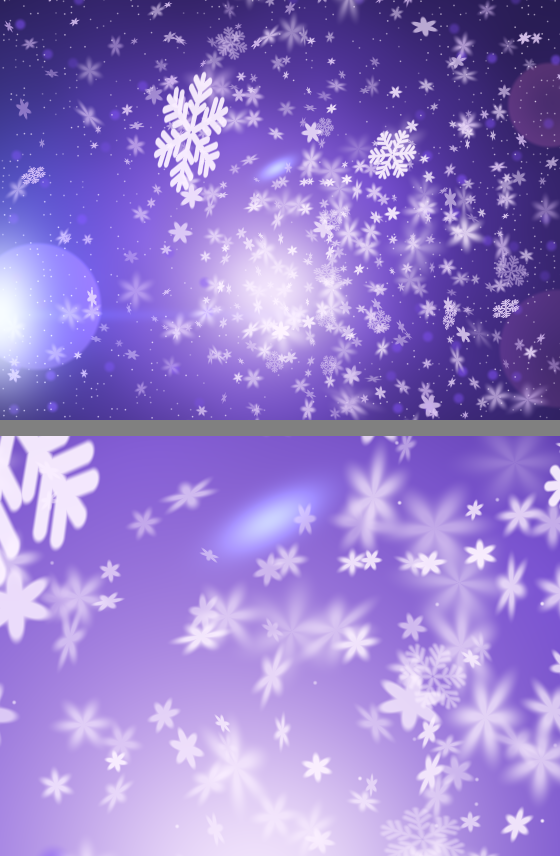
Top: the whole. Bottom: its middle third, enlarged.
Give the GLSL for this background, as a WebGL 1 fragment shader.

```glsl
precision highp float;

uniform vec2 u_resolution;

const vec3 NIGHT = vec3(0.12, 0.09, 0.26);
const vec3 VIOLET = vec3(0.40, 0.25, 0.77);
const vec3 LILAC = vec3(0.74, 0.60, 0.90);
const vec3 ICE = vec3(0.99, 0.95, 1.0);
const vec3 FLARE_BLUE = vec3(0.20, 0.38, 0.72);
const vec3 WARM = vec3(0.32, 0.15, 0.18);
const vec2 GLOW_POS = vec2(0.65, 0.31);
const vec2 FLARE_POS = vec2(0.0, 0.25);
const vec2 SNOW_POS = vec2(0.82, 0.45);
const vec2 SNOW_SPREAD = vec2(0.42, 0.50);
const float TAU = 6.28319;

vec3 hash3(vec2 p) {
  vec3 q = fract(p.xyx * vec3(0.1031, 0.1030, 0.0973));
  q += dot(q, q.yxz + 33.33);
  return fract((q.xxy + q.yzz) * q.zyx);
}

float noise(vec2 p) {
  vec2 i = floor(p), f = fract(p);
  f = f * f * (3.0 - 2.0 * f);
  return mix(mix(hash3(i).x, hash3(i + vec2(1, 0)).x, f.x),
             mix(hash3(i + vec2(0, 1)).x, hash3(i + vec2(1, 1)).x, f.x), f.y);
}

vec2 rotate(vec2 p, float a) {
  return vec2(cos(a) * p.x - sin(a) * p.y, sin(a) * p.x + cos(a) * p.y);
}

// Soft elliptical spot, 1 at its centre
float spot(vec2 p, vec2 radii) {
  p /= radii;
  return exp(-dot(p, p));
}

float segment(vec2 p, vec2 a, vec2 b) {
  vec2 ab = b - a;
  return length(p - a - ab * clamp(dot(p - a, ab) / dot(ab, ab), 0.0, 1.0));
}

// Distance to a six-armed crystal of radius 1: plain star or branched arms
float crystal(vec2 p, bool branched) {
  float r = length(p);
  float a = mod(atan(p.y, p.x + 1e-5) + TAU / 12.0, TAU / 6.0) - TAU / 12.0;
  if (!branched) return 0.6 * (r - 0.68 - 0.22 * cos(6.0 * a));
  vec2 q = r * vec2(cos(a), abs(sin(a)));
  float d = segment(q, vec2(0.08, 0.0), vec2(0.95, 0.0));
  d = min(d, segment(q, vec2(0.32, 0.0), vec2(0.46, 0.20)));
  d = min(d, segment(q, vec2(0.52, 0.0), vec2(0.72, 0.27)));
  d = min(d, segment(q, vec2(0.72, 0.0), vec2(0.88, 0.20)));
  return d - 0.065;
}

float coverage(float d, float blur, float size) {
  float edge = max(blur, 1.0 / (u_resolution.y * size));
  return smoothstep(edge, -edge, d);
}

// Jittered grid of tilted crystals, densest around the glow
void addSnow(inout vec3 col, vec2 p, float cell, float seed, float blur,
             float amount, float opacity, bool branched) {
  vec2 base = floor(p / cell);
  for (int j = -1; j <= 1; j++) {
    for (int i = -1; i <= 1; i++) {
      vec2 id = base + vec2(i, j) + seed;
      vec3 h = hash3(id), g = hash3(id + 57.0);
      vec2 centre = (id - seed + 0.2 + 0.6 * h.xy) * cell;
      float crowd = 0.75 * spot(centre - SNOW_POS, SNOW_SPREAD)
                  + 0.55 * spot(centre - GLOW_POS, vec2(0.22, 0.20));
      if (h.z > amount * (0.14 + crowd)) continue;
      float size = cell * mix(0.22, 0.48, g.x * g.x);
      vec2 q = rotate(p - centre, TAU * g.y) / size;
      q.y /= mix(0.45, 1.0, g.z);
      float d = crystal(rotate(q, TAU * h.x), branched);
      vec3 tint = mix(LILAC, ICE, clamp(0.3 + 0.8 * crowd + 0.5 * (h.y - 0.4), 0.0, 1.0));
      col = mix(col, tint, coverage(d, blur, size) * opacity * mix(0.45, 1.0, g.y));
    }
  }
}

// Round specks, one per cell, favouring the borders
float specks(vec2 p, float cell, float seed, float radius, float amount, float blur) {
  vec2 id = floor(p / cell);
  vec3 h = hash3(id + seed);
  float border = 1.0 - spot(id * cell - vec2(0.62, 0.5), vec2(0.50, 0.8));
  float d = length(fract(p / cell) - 0.3 - 0.4 * h.xy) - radius;
  return step(h.z, amount * border) * coverage(d, blur, cell) * (0.4 + 0.6 * h.x);
}

float disc(vec2 p, float radius) {
  float d = length(p) - radius;
  return smoothstep(0.006, -0.006, d) * (0.65 + 0.35 * smoothstep(-radius, 0.0, d));
}

// One large tilted crystal
void addHero(inout vec3 col, vec2 p, float size, float lean, float squash) {
  vec2 q = rotate(p, lean) / size;
  q.x /= squash;
  col = mix(col, ICE, 0.92 * coverage(crystal(q.yx, true), 0.02, size));
}

void main() {
  vec2 p = gl_FragCoord.xy / u_resolution.y;

  // Night sky and glows
  float cloud = noise(p * 4.0) * 0.6 + noise(p * 9.0 + 7.0) * 0.4;
  float sky = 1.25 * spot(p - vec2(0.64, 0.40), vec2(0.62, 0.56));
  vec3 col = mix(NIGHT, VIOLET, min(sky, 1.0)) * (0.90 + 0.20 * cloud);
  col += FLARE_BLUE * 0.30 * spot(p - vec2(0.0, 0.52), vec2(0.26, 0.32));
  vec2 g = p - GLOW_POS;
  col = mix(col, LILAC, 0.85 * spot(g + vec2(0.05, -0.05), vec2(0.27, 0.30)));
  col = mix(col, ICE, 0.85 * spot(g, vec2(0.15, 0.13)));

  // Lens discs and glint
  col += WARM * 0.50 * disc(p - vec2(1.31, 0.75), 0.10);
  col += WARM * 0.32 * disc(p - vec2(1.33, 0.17), 0.14);
  col += LILAC * 0.20 * disc(p - vec2(0.09, 0.27), 0.15);
  col += vec3(0.25, 0.42, 0.45) * spot(rotate(p - vec2(0.66, 0.60), -0.5), vec2(0.04, 0.016));

  // Out-of-focus specks and fine dust
  col = mix(col, VIOLET * 1.25, 0.60 * specks(p, 0.075, 11.0, 0.15, 0.55, 0.08));
  col = mix(col, ICE, 0.95 * specks(p, 0.016, 83.0, 0.08, 0.36, 0.06));

  // Snow from far and blurred to near and crisp
  addSnow(col, p, 0.150, 19.0, 0.42, 0.55, 0.70, false);
  addSnow(col, p, 0.095, 31.0, 0.30, 0.70, 0.85, false);
  addSnow(col, p, 0.058, 47.0, 0.22, 0.75, 0.90, false);
  addSnow(col, p, 0.042, 71.0, 0.12, 0.40, 0.95, false);
  addSnow(col, p, 0.080, 95.0, 0.08, 0.32, 1.0, false);
  addSnow(col, p, 0.105, 123.0, 0.06, 0.22, 1.0, true);
  addHero(col, p - vec2(0.455, 0.685), 0.145, 0.22, 0.58);
  addHero(col, p - vec2(0.934, 0.632), 0.064, 0.50, 0.85);

  // Side flare over everything
  vec2 f = p - FLARE_POS;
  col += FLARE_BLUE * (0.95 * exp(-length(f) / 0.13) + 0.15 * spot(f, vec2(0.45, 0.015)));
  col = mix(col, vec3(0.97, 0.99, 1.0), spot(f, vec2(0.11, 0.17)));

  gl_FragColor = vec4(clamp(col, 0.0, 1.0), 1.0);
}
```
